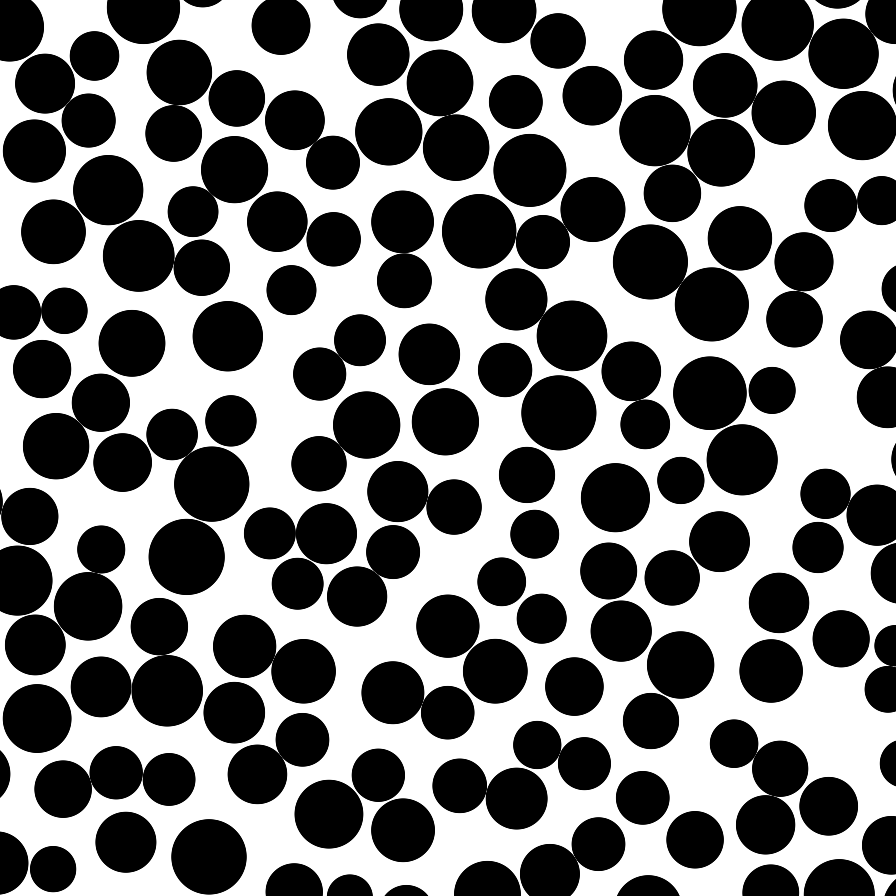
Give the GLSL for this pattern, as a Shadertoy shader.

```glsl
// Black discs of varied size packed loosely and irregularly on white.
// Each cell of a slanted grid seeds one jittered disc; touching neighbours
// push each other apart once, then shrink until no overlap is left.

const vec3 PAPER = vec3(1.0);
const vec3 INK = vec3(0.0);
const float CELLS = 12.3;      // mean number of discs along the canvas
const float GRID_ANGLE = 0.3;  // turns the grid away from the canvas axes
const float JITTER = 0.72;     // width of the random shift, in cells
const float GAP = 0.02;        // clearance sought between discs
const int SIDE = 7;            // cells along the local window

// Triangular lattice with one point per unit of area
const mat2 LATTICE = mat2(1.0746, 0.0, 0.5373, 0.9306);

vec4 hash4(vec2 p) {
    vec4 q = fract(p.xyxy * vec4(0.1031, 0.1030, 0.0973, 0.1099));
    q += dot(q, q.wzxy + 33.33);
    return fract((q.xxyz + q.yzzw) * q.zywx);
}

mat2 rotation(float angle) {
    float c = cos(angle), s = sin(angle);
    return mat2(c, s, -s, c);
}

// Disc of one cell: centre in xy (relative to the window origin), radius in z
vec3 seedDisc(vec2 origin, vec2 slot) {
    vec4 h = hash4(origin + slot + 57.0);
    vec2 centre = LATTICE * (slot + 0.5) + JITTER * (h.xy - 0.5);
    return vec3(centre, 0.30 + 0.14 * (h.z + h.w));
}

// Half of the shift that frees disc a from disc b
vec2 pushApart(vec3 a, vec3 b) {
    vec2 away = a.xy - b.xy;
    float dist = max(length(away), 1e-4);
    return 0.5 * max(a.z + b.z + GAP - dist, 0.0) * away / dist;
}

// Signed distance to the nearest disc, in cells (1 where all are far)
float packedDiscs(vec2 p) {
    vec2 origin = floor(inverse(LATTICE) * p) - float(SIDE / 2);
    vec2 local = p - LATTICE * origin;

    vec3 discs[SIDE * SIDE];
    for (int y = 0; y < SIDE; y++)
    for (int x = 0; x < SIDE; x++)
        discs[y * SIDE + x] = seedDisc(origin, vec2(x, y));

    // Push apart. Each result goes one slot down and left, a slot no later
    // cell reads. The six lattice neighbours are those with u != v.
    for (int y = 1; y < SIDE - 1; y++)
    for (int x = 1; x < SIDE - 1; x++) {
        int i = y * SIDE + x;
        vec3 disc = discs[i];
        vec2 shift = vec2(0.0);
        for (int v = -1; v <= 1; v++)
        for (int u = -1; u <= 1; u++)
            if (u != v) shift += pushApart(disc, discs[i + v * SIDE + u]);
        discs[i - SIDE - 1] = vec3(disc.xy + shift, disc.z);
    }

    // Shrink only the discs near this point; its own cell is in slot (2, 2)
    float nearest = 1.0;
    for (int y = 1; y <= 3; y++)
    for (int x = 1; x <= 3; x++) {
        int i = y * SIDE + x;
        vec3 disc = discs[i];
        float reach = distance(local, disc.xy);
        if (reach > disc.z + 0.1) continue;
        float scale = 1.0;
        for (int v = -1; v <= 1; v++)
        for (int u = -1; u <= 1; u++) {
            if (u == v) continue;
            vec3 other = discs[i + v * SIDE + u];
            float room = distance(disc.xy, other.xy);
            scale = min(scale, room / (disc.z + other.z));
        }
        nearest = min(nearest, reach - disc.z * scale);
    }
    return nearest;
}

void mainImage(out vec4 fragColor, in vec2 fragCoord) {
    vec2 canvas = fragCoord / iResolution.y;
    float dist = packedDiscs(rotation(GRID_ANGLE) * canvas * CELLS);
    float halfEdge = 0.5 * CELLS / iResolution.y;
    float paper = smoothstep(-halfEdge, halfEdge, dist);
    fragColor = vec4(mix(INK, PAPER, paper), 1.0);
}
```
